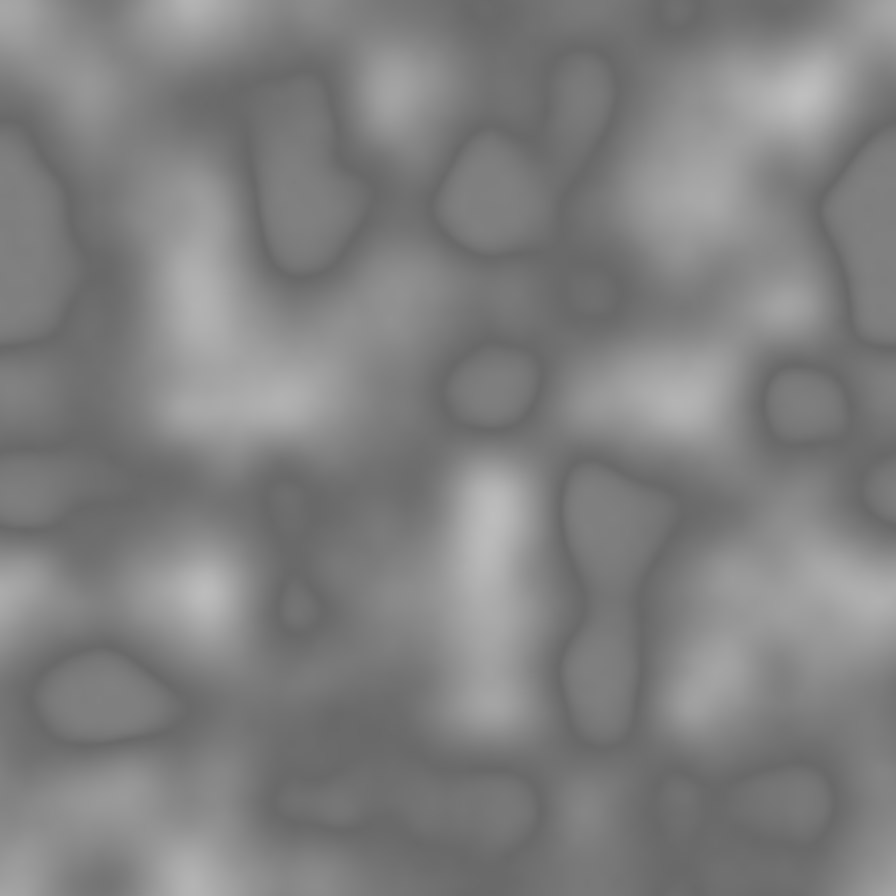
Reproduce this texture procedurally as a Shadertoy shader.

```glsl
float hash(ivec2 cell, int seed) {
    uint h = uint(cell.x) * 374761393u + uint(cell.y) * 668265263u + uint(seed) * 2246822519u;
    h = (h ^ (h >> 15)) * 2246822519u;
    h = (h ^ (h >> 13)) * 3266489917u;
    h ^= h >> 16;
    return float(h & 65535u) / 65535.0;
}

// Value noise whose lattice wraps after the given number of cells
float wrappedNoise(vec2 uv, int cells, int seed) {
    vec2 p = fract(uv) * float(cells);
    ivec2 a = ivec2(floor(p)) % cells;
    ivec2 b = (a + 1) % cells;
    vec2 w = smoothstep(0.0, 1.0, fract(p));
    float lower = mix(hash(a, seed), hash(ivec2(b.x, a.y), seed), w.x);
    float upper = mix(hash(ivec2(a.x, b.y), seed), hash(b, seed), w.x);
    return mix(lower, upper, w.y);
}

// The same noise, shifted and scaled to zero mean and unit lattice deviation
float balancedNoise(vec2 uv, int cells, int seed) {
    float sum = 0.0, squares = 0.0, count = float(cells * cells);
    for (int i = 0; i < cells * cells; i++) {
        float value = hash(ivec2(i % cells, i / cells), seed);
        sum += value;
        squares += value * value;
    }
    float mean = sum / count;
    return (wrappedNoise(uv, cells, seed) - mean) / sqrt(squares / count - mean * mean);
}

void mainImage(out vec4 fragColor, in vec2 fragCoord) {
    vec2 uv = fragCoord / iResolution.xy;

    // Signed level from patches, blobs and waviness: zero lies on the dark creases
    float level = 0.122
                + 0.105 * balancedNoise(uv + vec2(0.07, 0.03), 5, 47)
                + 0.175 * balancedNoise(uv, 9, 62)
                + 0.11 * (wrappedNoise(uv + 0.02, 18, 23) - 0.5);
    float slope = sqrt(level * level + 0.0001) - 0.006;

    // Bright hills outside the creases, flat grey basins inside
    float hill = 0.5 * slope + 0.5 * slope * slope;
    float basin = min(0.1 * (1.0 - exp(-slope / 0.075)), 0.088);
    float inside = smoothstep(0.01, -0.01, level);
    float grey = 0.411 + mix(hill, basin, inside);

    // Faint mottling
    grey += 0.008 * (wrappedNoise(uv, 64, 5) - 0.5);

    fragColor = vec4(vec3(min(grey, 0.8)), 1.0);
}
```
